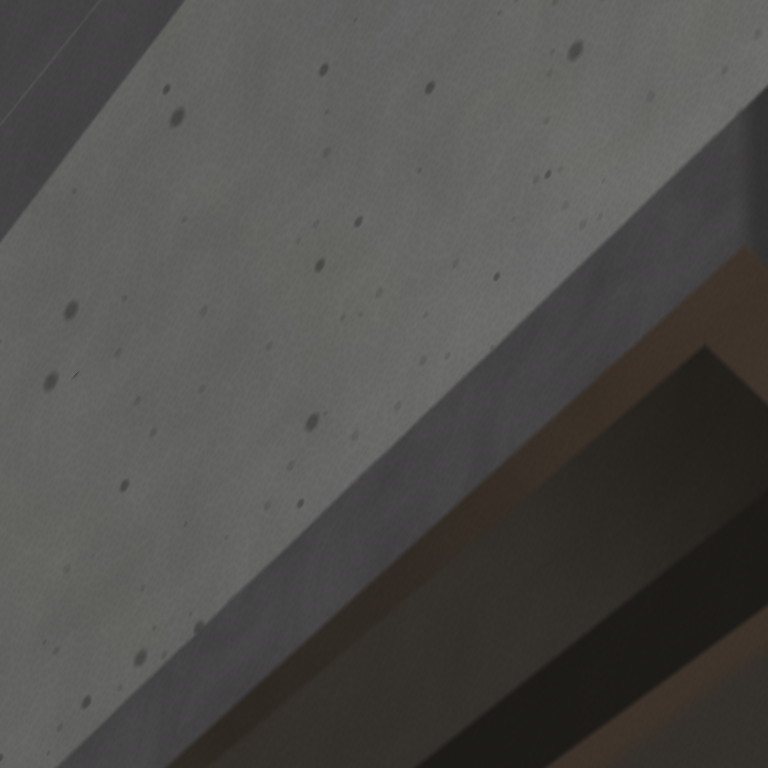
Write a three.js fragment shader that draws this texture.

```glsl
// Diagonal weathered concrete beam with a shaded side face above dim brown recessed panels.
varying vec2 vUv;

const vec3 CONCRETE = vec3(0.382, 0.382, 0.374);
const vec3 CONCRETE_LIT = vec3(0.418, 0.418, 0.412);
const vec3 SHADED_FACE = vec3(0.268, 0.262, 0.268);
const vec3 END_FACE = vec3(0.205, 0.200, 0.200);
const vec3 RIM_DIM = vec3(0.185, 0.162, 0.140);
const vec3 RIM_WARM = vec3(0.240, 0.200, 0.165);
const vec3 PANEL = vec3(0.202, 0.187, 0.168);
const vec3 PANEL_DARK = vec3(0.135, 0.124, 0.108);
const vec3 GROOVE = vec3(0.115, 0.106, 0.096);

vec2 hash2(vec2 p) {
  vec2 q = vec2(dot(p, vec2(127.1, 311.7)), dot(p, vec2(269.5, 183.3)));
  return fract(sin(q) * 43758.5);
}

// Distance to the nearest scattered point, and that point's random value.
vec2 cellular(vec2 p) {
  vec2 cell = floor(p);
  vec2 nearest = vec2(8.0, 0.0);
  for (int j = -1; j <= 1; j++) {
    for (int i = -1; i <= 1; i++) {
      vec2 c = cell + vec2(float(i), float(j));
      vec2 h = hash2(c);
      float d = length(c + 0.15 + 0.7 * h - p);
      if (d < nearest.x) nearest = vec2(d, fract(h.x * 17.3 + h.y * 5.7));
    }
  }
  return nearest;
}

// Soft cloudy variation from warped sines, roughly -1 to 1.
float mottle(vec2 p) {
  float sum = 0.0;
  float amp = 0.5;
  for (int i = 0; i < 4; i++) {
    p += 0.6 * sin(p.yx * 1.3 + float(i) * 2.1);
    sum += amp * sin(p.x) * cos(p.y);
    p = mat2(1.5, 1.1, -1.1, 1.5) * p;
    amp *= 0.62;
  }
  return sum;
}

vec2 rotate(vec2 p, float angle) {
  float c = cos(angle);
  float s = sin(angle);
  return vec2(c * p.x + s * p.y, c * p.y - s * p.x);
}

// Signed distance to the line a-b, positive on its right-hand side.
float rightOf(vec2 p, vec2 a, vec2 b) {
  vec2 d = normalize(b - a);
  return d.y * (p.x - a.x) - d.x * (p.y - a.y);
}

float cover(float d, float softness) {
  return smoothstep(-softness, softness, d);
}

// Sparse elongated pits; density sets the fraction of occupied cells.
float pits(vec2 p, float scale, float density) {
  vec2 c = cellular(p * vec2(0.55, 1.0) * scale);
  float radius = 0.12 + 0.16 * fract(c.y * 37.0);
  return step(c.y, density) * (1.0 - smoothstep(radius * 0.3, radius, c.x));
}

void main() {
  vec2 p = vUv;
  vec2 grainUv = rotate(p, 1.08);
  float cloud = mottle(p * 13.0);
  float streak = mottle(grainUv * vec2(18.0, 48.0));
  float grain = cellular(grainUv * vec2(95.0, 170.0)).x - 0.45;

  // Boundaries of the main planes
  float beamEdge = rightOf(p, vec2(0.072, 0.0), vec2(0.964, 0.854));
  float faceEdge = rightOf(p, vec2(0.215, 0.0), vec2(0.970, 0.681));
  float rimEnd = -rightOf(p, vec2(1.0, 0.650), vec2(0.970, 0.681));
  float panelEdge = rightOf(p, vec2(0.270, 0.0), vec2(0.918, 0.551));
  float panelEnd = rightOf(p, vec2(0.918, 0.551), vec2(1.0, 0.473));
  float grooveEdge = rightOf(p, vec2(0.540, 0.0), vec2(1.0, 0.362));
  float ledgeEdge = rightOf(p, vec2(0.710, 0.0), vec2(1.0, 0.212));
  float upperEdge = -rightOf(p, vec2(0.0, 0.684), vec2(0.241, 1.0));

  // Lit beam, paler and more pitted toward its lower right edge
  float nearEdge = smoothstep(-0.42, -0.02, beamEdge);
  float lit = nearEdge * smoothstep(0.15, 0.75, p.x);
  vec3 col = mix(CONCRETE, CONCRETE_LIT, lit);
  col += 0.010 * cloud + 0.012 * streak;
  col += vec3(-0.003, -0.001, 0.008) * mottle(p * 9.0 + 4.0);
  float wear = pits(grainUv, 24.0, 0.05 + 0.13 * nearEdge);
  wear += 0.4 * pits(grainUv + 3.7, 42.0, 0.04 + 0.12 * nearEdge);
  col -= 0.10 * wear;

  // Shaded plane at the upper left with a thin pale seam
  vec3 upper = SHADED_FACE + 0.010 * streak;
  float seam = rightOf(p, vec2(0.0, 0.837), vec2(0.110, 0.974));
  upper += 0.035 * (1.0 - smoothstep(0.0005, 0.003, abs(seam)));
  col = mix(col, upper, cover(upperEdge, 0.003));

  // Side face of the beam and its dark end
  vec3 face = SHADED_FACE + 0.010 * cloud + 0.018 * streak;
  face = mix(face, END_FACE, smoothstep(0.955, 0.990, p.x));
  float chipped = beamEdge + 0.0015 * streak;
  col = mix(col, face, cover(chipped, 0.004));

  // Warm rim around the recess
  vec3 rim = mix(RIM_DIM, RIM_WARM, smoothstep(0.35, 0.95, p.x));
  rim += 0.010 * cloud;
  col = mix(col, rim, cover(min(faceEdge, rimEnd), 0.005));

  // Recessed panel, fading into shadow at the upper right
  vec3 panel = mix(PANEL, PANEL_DARK, smoothstep(0.55, 1.0, p.x * 0.7 + p.y * 0.6));
  panel += 0.006 * streak;
  col = mix(col, panel, cover(min(panelEdge, panelEnd), 0.005));

  // Deep groove, then the lower ledge with a warm lip
  col = mix(col, GROOVE + 0.003 * streak, cover(grooveEdge, 0.005));
  vec3 ledge = mix(RIM_WARM, PANEL, smoothstep(0.025, 0.065, ledgeEdge + 0.006 * cloud));
  col = mix(col, ledge, cover(ledgeEdge, 0.005));

  col *= 1.0 + 0.07 * grain;
  gl_FragColor = vec4(col, 1.0);
}
```
